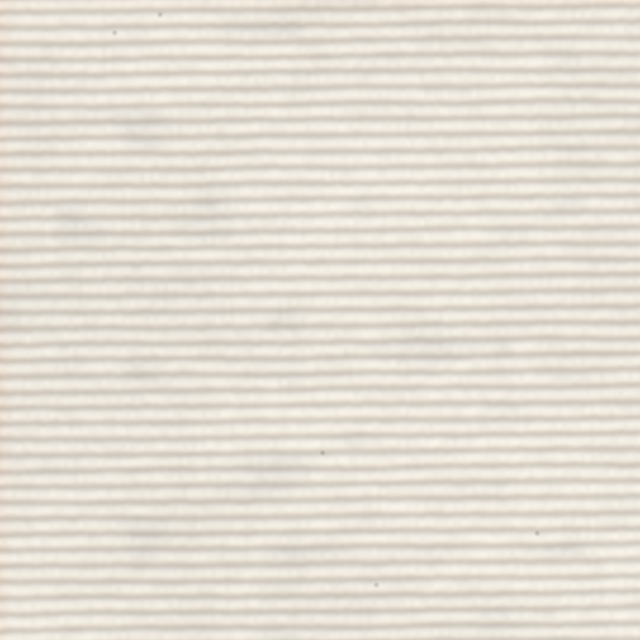
A Shadertoy shader for this texture:

```glsl
// Cream ribbed cloth: fine, slightly tilted horizontal cords with soft shaded grooves.

float hash(vec2 p) {
    vec3 q = fract(p.xyx * vec3(0.1031, 0.1030, 0.0973));
    q += dot(q, q.yzx + 33.33);
    return fract((q.x + q.y) * q.z);
}

float noise(vec2 p) {
    vec2 cell = floor(p), f = fract(p);
    f = f * f * (3.0 - 2.0 * f);
    return mix(mix(hash(cell), hash(cell + vec2(1, 0)), f.x),
               mix(hash(cell + vec2(0, 1)), hash(cell + vec2(1, 1)), f.x), f.y);
}

// Noise centred on zero, from -1 to 1
float signedNoise(vec2 p) {
    return 2.0 * noise(p + 40.0) - 1.0;
}

// Sparse tiny dark flecks, at most one per cell
float flecks(vec2 uv) {
    vec2 cell = floor(uv * 9.0);
    vec2 centre = 0.2 + 0.6 * vec2(hash(cell + 71.0), hash(cell + 93.0));
    float d = length(fract(uv * 9.0) - centre) / 9.0;
    return step(0.95, hash(cell + 17.0)) * (1.0 - smoothstep(0.001, 0.006, d));
}

void mainImage(out vec4 fragColor, in vec2 fragCoord) {
    vec2 uv = fragCoord / iResolution.xy;

    // Cord coordinate: whole numbers lie in the grooves
    float cord = (uv.y - 0.011 * uv.x) * 40.4 - 0.61;
    cord += 0.07 * signedNoise(vec2(uv.x * 7.0, cord * 0.6));
    cord += 0.035 * signedNoise(vec2(uv.x * 70.0, cord * 1.5));

    // Rounded profile, with the crest just below the middle of the cord
    float angle = 6.2832 * cord;
    float height = 0.5 - 0.5 * cos(angle + 0.25 * sin(angle));
    vec3 color = mix(vec3(0.825, 0.795, 0.752), vec3(0.95, 0.93, 0.89), height);

    // Warm lower flank, cool upper flank
    color += vec3(0.007, 0.0, -0.008) * sin(angle);

    // Fine weave across the cords, and uneven brightness along them
    float weave = signedNoise(vec2(uv.x * 135.0, cord * 2.0));
    float uneven = signedNoise(vec2(uv.x * 28.0, cord * 1.3 + 50.0));
    color += 0.014 * weave * (0.4 + 0.6 * height) + 0.012 * uneven;

    // Broad mottling and faint grey smudges
    color += 0.01 * signedNoise(uv * vec2(4.0, 6.0));
    float smudge = smoothstep(0.72, 0.98, noise(uv * vec2(9.0, 22.0) + 7.0));
    color -= vec3(0.03, 0.026, 0.02) * smudge;
    color -= 0.13 * flecks(uv);

    // Slight pink tint at the left and top edges
    float edge = exp(-uv.x * 90.0) + 0.6 * exp(-(1.0 - uv.y) * 120.0);
    color -= vec3(0.0, 0.025, 0.035) * edge;

    fragColor = vec4(clamp(color, 0.0, 1.0), 1.0);
}
```
